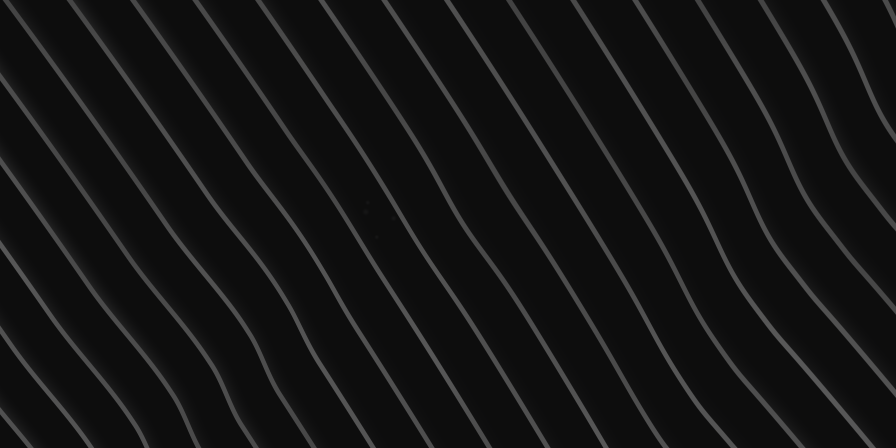
Write a Shadertoy shader that draws this background.

```glsl
const vec3 BASE_COLOR = vec3(0.050, 0.050, 0.051);
const vec3 DIM_LINE = vec3(0.255);
const vec3 BRIGHT_LINE = vec3(0.345);
const vec3 GLOW_COLOR = vec3(0.082);

// Lengths are fractions of the canvas height
const float SPACING = 0.1404;      // horizontal step between lines
const float FIRST_LINE = 0.0143;   // where the first line meets the top edge
const float HALF_WIDTH = 0.0056;
const float GLOW_WIDTH = 0.046;
const float JITTER = 0.004;
const float TILT = 0.83;           // horizontal to perpendicular distance
const float KINK_SIZE = 0.0234;
const float SPECK_LIGHT = 0.035;
const int SPECKS = 4;

float hash(vec2 p) {
    vec3 q = fract(p.xyx * 0.1031);
    q += dot(q, q.yzx + 33.33);
    return fract((q.x + q.y) * q.z);
}

float valueNoise(vec2 p) {
    vec2 i = floor(p), f = fract(p);
    f = f * f * (3.0 - 2.0 * f);
    float low = mix(hash(i), hash(i + vec2(1, 0)), f.x);
    float high = mix(hash(i + vec2(0, 1)), hash(i + vec2(1, 1)), f.x);
    return mix(low, high, f.y);
}

// Horizontal drift of the lines at p, with y measured down from the top
float drift(vec2 p) {
    float slope = 0.745 - 0.0806 * p.x;

    // Lines bend outward in the lower right corner
    float diagonal = p.x + p.y;
    float past = diagonal - 2.474;
    float sweep = 0.085 * (past + sqrt(past * past + 0.003));
    float across = (diagonal - 2.24) / 0.18;
    float hollow = 0.0234 * exp(-across * across) * smoothstep(1.3, 1.77, p.x);

    // A diagonal kink runs from the middle to the lower left
    float k = p.y + 0.78 * p.x - 1.211;
    float kink = smoothstep(-0.42, -0.05, k) * (1.0 - smoothstep(-0.03, 0.16, k));
    kink *= KINK_SIZE * (1.0 - smoothstep(0.52, 0.86, p.x));
    vec2 fromDip = (p - vec2(1.03, 0.5)) / 0.13;
    float dip = 0.0145 * exp(-dot(fromDip, fromDip));

    return slope * p.y + sweep - hollow + kink - dip;
}

void mainImage(out vec4 fragColor, in vec2 fragCoord) {
    vec2 p = fragCoord / iResolution.y;
    p.y = 1.0 - p.y;
    float pixel = 1.0 / iResolution.y;

    // Nearest line and signed distance to it
    float u = (p.x - drift(p) - FIRST_LINE) / SPACING;
    float id = floor(u + 0.5);
    float seed = hash(vec2(id + 40.0, 7.0));
    float d = ((u - id) * SPACING - JITTER * (seed - 0.5)) * TILT;

    // Soft light on the right of each line, weakest in the middle
    float strength = mix(1.0, 0.3, smoothstep(0.3, 1.0, p.x));
    strength += 0.4 * smoothstep(1.4, 1.9, p.x);
    strength *= 0.65 + 0.7 * valueNoise(vec2(id + 40.0, p.y * 3.0));
    float falloff = 1.0 - clamp(d / GLOW_WIDTH, 0.0, 1.0);
    float glow = falloff * falloff * smoothstep(-pixel, pixel, d);
    vec3 color = BASE_COLOR + GLOW_COLOR * glow * strength;

    // Faint dust near the centre
    for (int i = 0; i < SPECKS; i++) {
        float n = float(i);
        vec2 spot = vec2(0.79, 0.41) + 0.12 * vec2(hash(vec2(n, 3.0)), hash(vec2(n, 9.0)));
        float size = mix(0.003, 0.008, hash(vec2(n, 17.0)));
        color += SPECK_LIGHT * (1.0 - smoothstep(0.0, size + pixel, length(p - spot)));
    }

    // Line with uneven brightness along its length
    float shine = 0.6 * valueNoise(vec2(id + 60.0, p.y * 5.0));
    shine += 0.2 * seed + 0.25 * smoothstep(0.2, 0.8, p.y);
    vec3 lineColor = mix(DIM_LINE, BRIGHT_LINE, clamp(shine, 0.0, 1.0));
    float cover = 1.0 - smoothstep(HALF_WIDTH - 0.7 * pixel, HALF_WIDTH + 0.7 * pixel, abs(d));
    color = mix(color, lineColor, cover);

    fragColor = vec4(color, 1.0);
}
```
